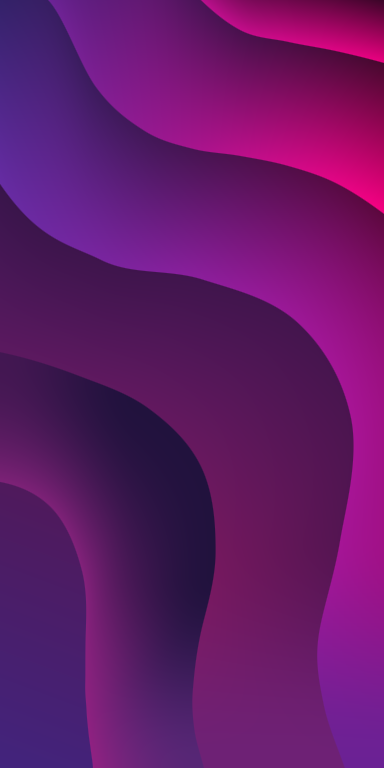
A Shadertoy shader for this background:

```glsl
// Layered wavy paper bands from indigo to hot pink, each lit along its lower edge
#define EDGE_WIDTH 1.0
#define TOP 2.0
#define VIOLET_REACH 0.6
#define CORNER_FADE 0.17
#define INDIGO vec3(0.13, 0.07, 0.24)
#define HOT_PINK vec3(0.97, 0.00, 0.51)
#define VIOLET vec3(0.42, 0.13, 0.58)

// Smooth curve through evenly spaced knots; t runs from 0 to 1
float spline(float t, float knots[11]) {
    float s = clamp(t, 0.0, 1.0) * 8.0;
    int i = min(int(s), 7);
    float f = s - float(i);
    float a = knots[i], b = knots[i + 1], c = knots[i + 2], d = knots[i + 3];
    return b + 0.5 * f * (c - a + f * (2.0 * a - 5.0 * b + 4.0 * c - d
             + f * (3.0 * (b - c) + d - a)));
}

// Antialiased coverage of the side where the signed value is positive
float coverage(float d) {
    return clamp(0.5 + d / (EDGE_WIDTH * max(fwidth(d), 1e-5)), 0.0, 1.0);
}

// Relative position inside a band: 0 at its outer edge, 1 at its inner edge
float depth(float outer, float inner) {
    return clamp(outer / max(outer - inner, 1e-3), 0.0, 1.0);
}

// Blend between shadow and glow, both varying along the band
vec3 band(vec3 shadowA, vec3 shadowB, vec3 glowA, vec3 glowB, float along, float s) {
    return mix(mix(shadowA, shadowB, along), mix(glowA, glowB, along), s);
}

void mainImage(out vec4 fragColor, in vec2 fragCoord) {
    vec2 p = fragCoord / iResolution.xy * vec2(1.0, TOP);
    float radius = length(p);
    float turn = atan(p.y, p.x) / 1.570796;
    float drop = TOP - p.y;

    // Upper edges: drop below the top, from left to right
    float cornerEdge = drop - spline(p.x, float[11](-0.18, -0.18, -0.18, -0.18,
        -0.18, -0.023, 0.078, 0.109, 0.133, 0.164, 0.203));
    float pinkEdge = drop - spline(p.x, float[11](-0.026, -0.026, 0.0, 0.227,
        0.340, 0.387, 0.406, 0.432, 0.477, 0.557, 0.664));

    // Lower edges: radius about the lower left corner, by angle
    float plumEdge = spline(turn, float[11](0.984, 0.898, 0.859, 0.898, 1.065,
        1.292, 1.395, 1.377, 1.349, 1.521, 2.214)) - radius;
    float nightEdge = spline(turn, float[11](0.568, 0.531, 0.516, 0.544, 0.628,
        0.794, 0.943, 1.013, 1.042, 1.083, 1.130)) - radius;
    float coreEdge = spline(turn, float[11](0.245, 0.242, 0.241, 0.249, 0.271,
        0.314, 0.401, 0.557, 0.690, 0.745, 0.747)) - radius;

    float low = 1.0 - smoothstep(0.0, VIOLET_REACH, p.y);

    // Top right corner
    float fade = clamp(1.0 + cornerEdge / CORNER_FADE, 0.0, 1.0);
    vec3 color = band(vec3(0.24, 0.05, 0.24), vec3(0.20, 0.02, 0.14),
        vec3(0.52, 0.13, 0.62), vec3(0.92, 0.0, 0.50), p.x, fade);

    // Pink band
    vec3 pink = band(vec3(0.28, 0.13, 0.50), vec3(0.28, 0.03, 0.18),
        vec3(0.34, 0.16, 0.60), HOT_PINK, p.x, depth(cornerEdge, pinkEdge));
    color = mix(color, pink, coverage(cornerEdge));

    // Magenta band, turning violet at the bottom
    vec3 magenta = band(vec3(0.19, 0.13, 0.40), vec3(0.36, 0.03, 0.24),
        vec3(0.40, 0.17, 0.64), vec3(0.68, 0.07, 0.58), p.x,
        depth(pinkEdge, plumEdge));
    magenta = mix(magenta, VIOLET, low);
    color = mix(color, magenta, coverage(pinkEdge));

    // Plum band, warmest below its middle
    float descent = clamp(1.0 - p.y / 1.52, 0.0, 1.0);
    vec3 plum = band(vec3(0.22, 0.08, 0.29), vec3(0.40, 0.08, 0.34),
        vec3(0.28, 0.10, 0.38), vec3(0.55, 0.09, 0.36), descent,
        depth(plumEdge, nightEdge));
    plum = mix(plum, vec3(0.43, 0.13, 0.46), low);
    color = mix(color, plum, coverage(plumEdge));

    // Night band with an indigo shadow
    vec3 shadow = mix(vec3(0.26, 0.09, 0.32), INDIGO, smoothstep(0.0, 0.35, p.x));
    shadow = mix(shadow, vec3(0.34, 0.15, 0.46), 1.0 - smoothstep(0.0, 0.5, p.y));
    vec3 glow = mix(vec3(0.57, 0.13, 0.51), vec3(0.46, 0.13, 0.45),
        clamp(p.y, 0.0, 1.0));
    float nightDepth = depth(nightEdge, coreEdge);
    color = mix(color, mix(shadow, glow, nightDepth * nightDepth), coverage(nightEdge));

    // Violet core
    vec3 core = mix(vec3(0.26, 0.14, 0.49), vec3(0.31, 0.10, 0.36),
        clamp(p.y / 0.75 + 0.5 * p.x, 0.0, 1.0));
    color = mix(color, core, coverage(coreEdge));

    fragColor = vec4(color, 1.0);
}
```
